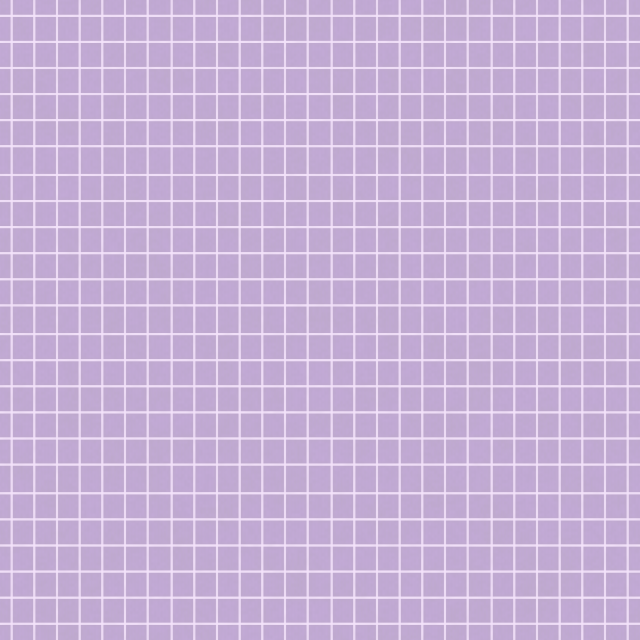
A Shadertoy shader for this pattern:

```glsl
// Lilac gingham-like grid: fine pale lines over a softly woven ground.
// Lines are ruled in groups of evenly spaced strokes with a slightly wider gap
// after each group; value noise and fine ribs vary the ground and the ink.

#define GROUP_SIZE  vec2(0.25, 0.2487)     // width and height of one group
#define GROUP_LINES vec2(7.0, 6.0)         // lines in one group
#define LINE_STEP   vec2(0.03542, 0.04076) // spacing inside a group
#define FIRST_LINE  vec2(0.0182, 0.0247)   // first line from left and top
#define LINE_WIDTH  0.0035
#define LINE_BLUR   0.0017
#define LINE_INK    vec2(0.84, 0.90)       // strength of uprights, levels
#define RIB_COUNT   192.0
#define GROUND      vec3(0.753, 0.662, 0.825)
#define GROUND_COOL vec3(0.762, 0.662, 0.842)
#define GROUND_GREY vec3(0.748, 0.668, 0.800)
#define LINE_COLOR  vec3(0.955, 0.890, 0.982)

float hash(vec2 p) {
    vec3 q = fract(vec3(p.xyx) * 0.1031);
    q += dot(q, q.yzx + 33.33);
    return fract((q.x + q.y) * q.z);
}

float noise(vec2 p) {
    vec2 cell = floor(p), f = fract(p);
    f = f * f * (3.0 - 2.0 * f);
    return mix(mix(hash(cell), hash(cell + vec2(1, 0)), f.x),
               mix(hash(cell + vec2(0, 1)), hash(cell + vec2(1, 1)), f.x), f.y);
}

// Distance to the nearest upright (x) and the nearest level line (y).
vec2 gridDistance(vec2 p) {
    vec2 local = mod(p - FIRST_LINE, GROUP_SIZE);
    vec2 index = min(floor(local / LINE_STEP + 0.5), GROUP_LINES);
    vec2 position = mix(index * LINE_STEP, GROUP_SIZE, step(GROUP_LINES, index));
    return abs(local - position);
}

// Ground cloth: broad tint drift, fine upright ribs and a faint grain.
vec3 groundColor(vec2 p, float lineGap) {
    float drift = noise(p * vec2(34.0, 26.0)) - 0.5;
    float rib = cos(6.28318 * RIB_COUNT * p.x);
    float grain = noise(p * 210.0) - 0.5;
    float tint = 0.9 * drift + 0.28 * rib + 0.5 * grain;
    vec3 color = mix(GROUND, GROUND_COOL, clamp(tint, 0.0, 1.0));
    color = mix(color, GROUND_GREY, clamp(-tint, 0.0, 1.0));
    // Greyer, slightly darker rim beside each line
    float rim = 1.0 - smoothstep(0.003, 0.007, lineGap);
    return mix(color, GROUND_GREY, 0.4 * rim) + 0.008 * grain;
}

void mainImage(out vec4 fragColor, in vec2 fragCoord) {
    vec2 p = fragCoord / iResolution.xy;
    p.y = 1.0 - p.y;

    vec2 gap = gridDistance(p);
    vec3 color = groundColor(p, min(gap.x, gap.y));

    // Soft line profiles, never sharper than one pixel
    vec2 blur = max(vec2(LINE_BLUR), 1.0 / iResolution.xy);
    vec2 ink = 1.0 - smoothstep(0.5 * (LINE_WIDTH - blur),
                                0.5 * (LINE_WIDTH + blur), gap);
    ink *= LINE_INK * (0.94 + 0.12 * noise(p * 90.0));

    float coverage = 1.0 - (1.0 - ink.x) * (1.0 - ink.y);
    fragColor = vec4(mix(color, LINE_COLOR, coverage), 1.0);
}
```
